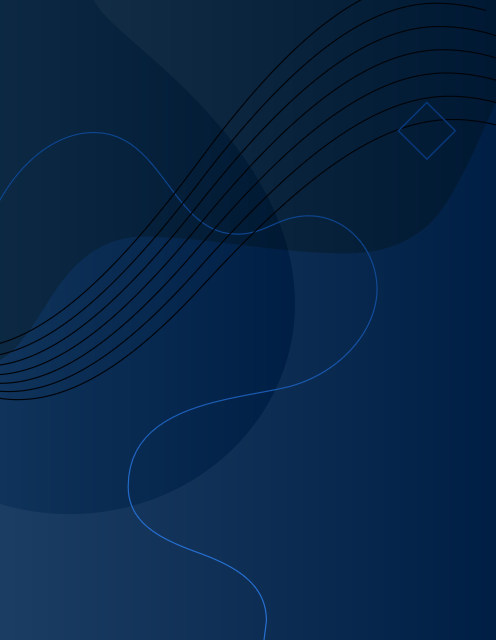
A WebGL 1 fragment shader for this background:

```glsl
precision highp float;
// Deep blue layered background: a round form and a wavy upper veil over a
// horizontal gradient, with a fan of dark contour lines, a winding blue ribbon
// line and a diamond outline. Edges are Hermite splines, the ribbon is Bezier.

uniform vec2 u_resolution;

const vec2 SHEET = vec2(592.0, 768.0); // layout units, y measured downward
const vec3 NAVY = vec3(0.0, 0.12, 0.27);
const vec3 STEEL = vec3(0.11, 0.24, 0.39);
const vec3 OCEAN = vec3(0.06, 0.20, 0.355);
const vec3 VEIL_TINT = vec3(0.80, 0.80, 0.74);
const vec3 INK = vec3(0.0, 0.01, 0.03);
const vec3 RIBBON_DIM = vec3(0.05, 0.27, 0.56);
const vec3 RIBBON_LIT = vec3(0.15, 0.44, 0.83);
const vec3 DIAMOND_BLUE = vec3(0.03, 0.22, 0.49);

// Antialiased coverage of a signed distance, and of a line of given width
float fill(float d, float pixel) {
  return clamp(0.5 - d / pixel, 0.0, 1.0);
}

float stroke(float d, float width, float pixel) {
  return fill(abs(d) - 0.5 * width, pixel);
}

// Cubic between two knots, each given as (x, y, slope)
float hermite(float x, vec3 a, vec3 b) {
  float span = b.x - a.x;
  float t = clamp((x - a.x) / span, 0.0, 1.0);
  float s = 1.0 - t;
  return s * s * ((1.0 + 2.0 * t) * a.y + t * span * a.z)
       + t * t * ((1.0 + 2.0 * s) * b.y - s * span * b.z);
}

// Lower edge of the veil
float veilEdge(float x) {
  vec3 k1 = vec3(60.0, 358.0, -1.6);
  vec3 k2 = vec3(180.0, 284.0, 0.03);
  vec3 k3 = vec3(410.0, 304.0, 0.0);
  vec3 k4 = vec3(510.0, 271.0, -0.85);
  if (x < k1.x) return hermite(x, vec3(0.0, 432.0, -0.5), k1);
  if (x < k2.x) return hermite(x, k1, k2);
  if (x < k3.x) return hermite(x, k2, k3);
  if (x < k4.x) return hermite(x, k3, k4);
  return hermite(x, k4, vec3(592.0, 122.0, -2.3));
}

// Height of contour line number i
float contour(float x, float i) {
  vec3 start = vec3(0.0, 412.0 + 14.0 * i - 0.5 * i * i, -0.3 + 0.075 * i);
  vec3 middle = vec3(240.0, 190.0 + 25.8 * i, -1.36 + 0.045 * i);
  vec3 peak = vec3(516.0 + 4.0 * i, -24.0 + 27.9 * i, 0.0);
  if (x < middle.x) return hermite(x, start, middle);
  float past = max(x - peak.x, 0.0);
  return hermite(x, middle, peak) + 0.0024 * past * past;
}

// Round form: elliptical below its widest point, a stretched shoulder above
float roundForm(vec2 p) {
  vec2 radius = vec2(269.0, 252.0);
  vec2 q = (p - vec2(83.0, 365.0)) / radius;
  float len = length(q);
  float lower = (len - 1.0) * len / max(length(q / radius), 0.0001);
  float t = (365.0 - p.y) / 365.0;
  float edge = 352.0 - 262.0 * t * t + 22.0 * pow(abs(t), 16.0);
  float upper = (p.x - edge) / sqrt(1.0 + 2.06 * t * t);
  return p.y > 365.0 ? lower : upper;
}

float segment(vec2 p, vec2 a, vec2 b) {
  vec2 ab = b - a;
  return length(p - a - ab * clamp(dot(p - a, ab) / dot(ab, ab), 0.0, 1.0));
}

float bezier(vec2 p, vec2 a, vec2 b, vec2 c, vec2 d) {
  float nearest = 1e4;
  vec2 last = a;
  for (int i = 1; i <= 24; i++) {
    float t = float(i) / 24.0;
    float s = 1.0 - t;
    vec2 next = s * s * (s * a + 3.0 * t * b) + t * t * (3.0 * s * c + t * d);
    nearest = min(nearest, segment(p, last, next));
    last = next;
  }
  return nearest;
}

float ribbon(vec2 p) {
  vec2 crest = vec2(112, 159), dip = vec2(283, 281), hump = vec2(369, 259);
  vec2 right = vec2(450, 347), waist = vec2(345, 464), left = vec2(153, 584);
  vec2 bend = vec2(236, 663), tail = vec2(318, 745);
  float d = bezier(p, vec2(0, 240), vec2(28, 190), vec2(70, 159), crest);
  d = min(d, bezier(p, crest, vec2(195, 159), vec2(205, 281), dip));
  d = min(d, bezier(p, dip, vec2(318, 281), vec2(332, 259), hump));
  d = min(d, bezier(p, hump, vec2(414, 259), vec2(450, 300), right));
  d = min(d, bezier(p, right, vec2(450, 395), vec2(408, 447), waist));
  d = min(d, bezier(p, waist, vec2(280, 480), vec2(153, 484), left));
  d = min(d, bezier(p, left, vec2(153, 628), vec2(192, 647), bend));
  d = min(d, bezier(p, bend, vec2(280, 679), vec2(318, 700), tail));
  return min(d, segment(p, tail, vec2(315, 769)));
}

void main() {
  vec2 p = gl_FragCoord.xy / u_resolution * SHEET;
  p.y = SHEET.y - p.y;
  float pixel = SHEET.y / u_resolution.y;

  // Gradient ground, round form and veil
  vec3 color = mix(STEEL, NAVY, p.x / SHEET.x);
  vec3 disc = mix(OCEAN, NAVY, clamp(p.x / 352.0, 0.0, 1.0));
  color = mix(color, disc, fill(roundForm(p), pixel));
  float slope = veilEdge(p.x + 0.5) - veilEdge(p.x - 0.5);
  float veil = (p.y - veilEdge(p.x)) / sqrt(1.0 + slope * slope);
  color *= mix(vec3(1.0), VEIL_TINT, fill(veil, pixel));

  // Ribbon, brighter toward the bottom
  vec3 ribbonColor = mix(RIBBON_DIM, RIBBON_LIT, smoothstep(250.0, 680.0, p.y));
  color = mix(color, ribbonColor, stroke(ribbon(p), 1.4, pixel));

  // Fan of contour lines
  for (int n = 0; n < 7; n++) {
    float i = float(n);
    float y = contour(p.x, i);
    float rise = contour(p.x + 0.5, i) - contour(p.x - 0.5, i);
    float line = stroke((p.y - y) / sqrt(1.0 + rise * rise), 1.4, pixel);
    color = mix(color, INK, line * fill(p.x - 568.0 - 12.0 * i, pixel));
  }

  // Diamond outline
  vec2 q = abs(p - vec2(509.5, 157.0));
  color = mix(color, DIAMOND_BLUE, stroke((q.x + q.y - 34.0) * 0.7071, 1.7, pixel));

  gl_FragColor = vec4(color, 1.0);
}
```
